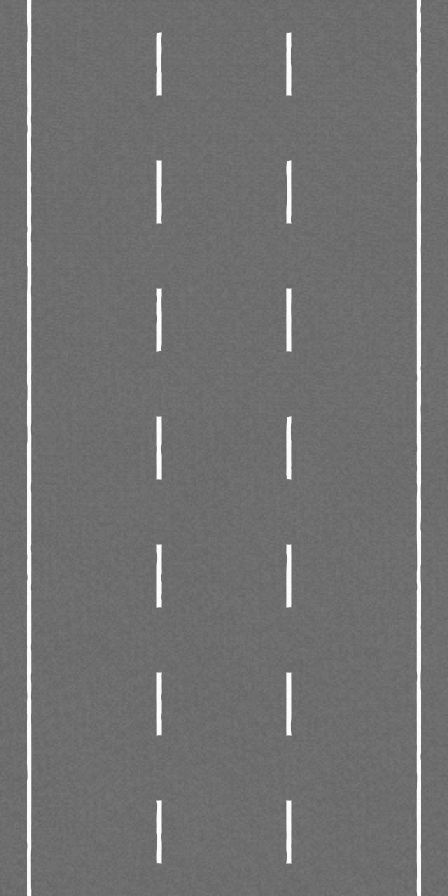
A WebGL 2 fragment shader for this texture:

```glsl
#version 300 es
precision highp float;
// Three-lane asphalt road seen from above: solid edge lines, two dashed dividers.
// Lines are box distances repeated across lanes and down the road, with slightly
// chipped paint borders from noise; the asphalt is fine hashed grain.

#define LANE_PITCH 0.29
#define DASH_COUNT 7.0
#define DASH_FILL 0.49
#define EDGE_WIDTH 0.0092
#define DASH_WIDTH 0.0108
#define CHIP_SIZE 0.0016
#define GRAIN_CELLS 256.0
#define GRAIN_CONTRAST 0.065
#define ASPHALT vec3(0.43)
#define PAINT vec3(0.98)

uniform vec2 u_resolution;
out vec4 fragColor;

float hash(vec2 p) {
    return fract(sin(dot(p, vec2(127.1, 311.7))) * 43758.5453);
}

float noise(vec2 p) {
    vec2 cell = floor(p);
    vec2 f = fract(p);
    f = f * f * (3.0 - 2.0 * f);
    return mix(mix(hash(cell), hash(cell + vec2(1.0, 0.0)), f.x),
               mix(hash(cell + vec2(0.0, 1.0)), hash(cell + 1.0), f.x), f.y);
}

float boxDistance(vec2 p, vec2 halfSize) {
    vec2 d = abs(p) - halfSize;
    return length(max(d, 0.0)) + min(max(d.x, d.y), 0.0);
}

vec3 asphalt(vec2 p) {
    float grain = 0.5 * hash(floor(p * GRAIN_CELLS)) + 0.5 * noise(p * GRAIN_CELLS * 0.7);
    float stain = noise(p * 9.0) - 0.5;
    // Rare dark pits between the stones
    float pit = step(0.9985, hash(floor(p * GRAIN_CELLS) + 71.0));
    return ASPHALT + (grain - 0.5) * GRAIN_CONTRAST + stain * 0.008 - pit * 0.06;
}

// Signed distance to the nearest painted line
float paintDistance(vec2 p, float roadLength) {
    float lane = clamp(floor((p.x - 0.5) / LANE_PITCH + 2.0), 0.0, 3.0);
    float x = p.x - 0.5 - (lane - 1.5) * LANE_PITCH;

    // Each side of each line wears differently along its length
    float side = lane * 2.0 + step(0.0, x);
    float wear = noise(vec2(side * 17.0, p.y * 45.0));
    float chip = CHIP_SIZE * (smoothstep(0.6, 1.0, wear) - 0.3 * wear);

    if (lane < 0.5 || lane > 2.5) return abs(x) - 0.5 * EDGE_WIDTH + chip;

    float period = roadLength / DASH_COUNT;
    float y = (fract(p.y / period) - 0.5) * period;
    return boxDistance(vec2(x, y), 0.5 * vec2(DASH_WIDTH, DASH_FILL * period)) + chip;
}

void main() {
    vec2 p = gl_FragCoord.xy / u_resolution.x;
    float pixel = 1.0 / u_resolution.x;
    float d = paintDistance(p, u_resolution.y / u_resolution.x);
    float coverage = 1.0 - smoothstep(-0.6 * pixel, 0.6 * pixel, d);
    vec3 paint = PAINT + (hash(floor(p * GRAIN_CELLS) + 13.0) - 0.5) * 0.02;
    fragColor = vec4(mix(asphalt(p), paint, coverage), 1.0);
}
```
